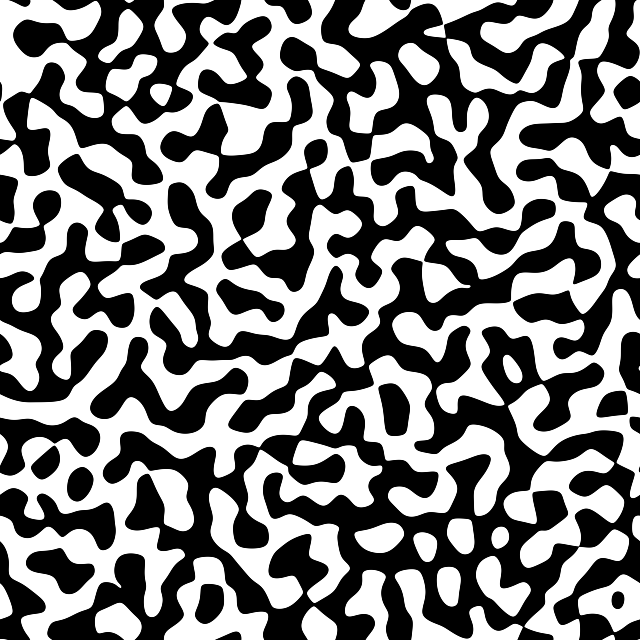
A WebGL 1 fragment shader for this texture:

```glsl
precision highp float;
// Black and white labyrinth of irregular blobs: a tiling sum of waves cut at its mean.

uniform vec2 u_resolution;

#define WAVE_COUNT 96
#define MIN_REPEATS 9.5
#define MAX_REPEATS 21.0
#define CUT_LEVEL 0.1
#define EDGE_PIXELS 0.5
#define DARK vec3(0.0)
#define LIGHT vec3(1.0)

const float PI = 3.14159265;

float hash(float n) {
  return fract(sin(n * 12.9898 + 4.137) * 43758.5453);
}

// Returns the slope of the wave field in xy and its height in z.
vec3 waveField(vec2 uv) {
  vec3 field = vec3(0.0);
  for (int i = 0; i < WAVE_COUNT; i++) {
    float n = float(i) + 1.0;

    // Spread directions and sizes evenly; whole repeats make the field wrap.
    float angle = PI * fract(n * 0.5698);
    float repeats = mix(MIN_REPEATS, MAX_REPEATS, fract(n * 0.7549));
    vec2 frequency = floor(repeats * vec2(cos(angle), sin(angle)) + 0.5);

    float phase = 2.0 * PI * fract(dot(frequency, uv) + hash(n));
    field += vec3(2.0 * PI * frequency * cos(phase), sin(phase));
  }
  return field;
}

void main() {
  vec2 uv = gl_FragCoord.xy / u_resolution;
  vec3 field = waveField(uv);

  // Height over slope approximates the distance to the blob outline.
  float outline = (field.z - CUT_LEVEL) / max(length(field.xy), 1.0);
  float edge = EDGE_PIXELS / min(u_resolution.x, u_resolution.y);
  float blob = smoothstep(-edge, edge, outline);

  gl_FragColor = vec4(mix(DARK, LIGHT, blob), 1.0);
}
```
